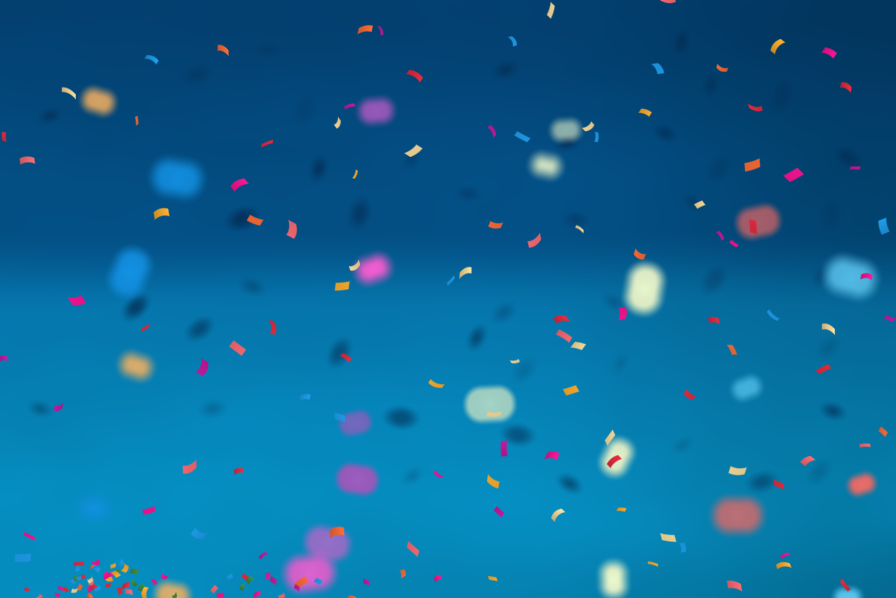
Write a Shadertoy shader that draws this background.

```glsl
const vec3 PAPER[8] = vec3[8](
    vec3(.97, .86, .60), vec3(.98, .08, .58), vec3(.98, .42, .22), vec3(.90, .17, .25),
    vec3(.12, .62, .93), vec3(.98, .68, .18), vec3(.98, .42, .45), vec3(.78, .10, .62));
const vec3 GLOW[8] = vec3[8](
    vec3(.88, .93, .77), vec3(.95, .35, .80), vec3(.07, .55, .86), vec3(.93, .40, .38),
    vec3(.88, .92, .76), vec3(.62, .34, .72), vec3(.96, .68, .36), vec3(.35, .76, .92));

vec4 hash4(float n) {
    return fract(sin(n * vec4(12.99, 78.23, 39.35, 93.97) + 1.7) * 43758.55);
}

vec2 gradientAt(vec2 cell) {
    float a = 6.2832 * hash4(dot(cell, vec2(1.37, 7.91))).x;
    return vec2(cos(a), sin(a));
}

float gradientNoise(vec2 p) {
    vec2 i = floor(p), f = p - i, u = f * f * f * (f * (f * 6. - 15.) + 10.);
    vec2 e = vec2(0, 1);
    return mix(mix(dot(gradientAt(i), f), dot(gradientAt(i + e.yx), f - e.yx), u.x),
               mix(dot(gradientAt(i + e.xy), f - e.xy), dot(gradientAt(i + 1.), f - 1.), u.x), u.y);
}

vec2 rotate(vec2 p, float a) {
    float c = cos(a), s = sin(a);
    return vec2(c * p.x + s * p.y, c * p.y - s * p.x);
}

float roundBox(vec2 p, vec2 halfSize, float r) {
    vec2 d = abs(p) - halfSize + r;
    return length(max(d, 0.)) + min(max(d.x, d.y), 0.) - r;
}

float coverage(float d, float blur) {
    return 1. - smoothstep(-blur, blur, d);
}

// Evenly spread positions in the unit square
vec2 scatter(float i, vec2 jitter) {
    return fract(i * vec2(.7549, .5698) + .12 * jitter);
}

vec3 wall(vec2 p) {
    float mottle = gradientNoise(p * vec2(2., 5.)) + .4 * gradientNoise(p * vec2(9., 14.));
    vec3 upper = mix(vec3(.01, .31, .52), vec3(.01, .25, .44), smoothstep(.65, 1., p.y));
    upper *= 1. - .16 * smoothstep(.9, 1.5, p.x);
    vec3 lower = mix(vec3(.02, .55, .75), vec3(.02, .45, .66), smoothstep(.15, .56, p.y));
    lower *= 1. - .12 * smoothstep(.8, 1.5, p.x) - .08 * smoothstep(.15, 0., p.y) * p.x;
    vec3 col = mix(lower, upper, smoothstep(.48, .62, p.y + .02 * mottle));
    return col * (1. + .05 * mottle);
}

// A small curled paper quad, lit across its bend
void paper(inout vec3 col, vec2 q, vec2 halfSize, vec4 h, vec3 tint, float pixel) {
    float angle = (h.x - .5) * 1.5 + 1.5 * step(.76, h.y);
    q = rotate(q, angle);
    q.x += (h.z - .5) * q.y;
    q.y += (h.w - .5) * .7 * q.x * q.x / halfSize.x;
    float light = .92 + .2 * (h.w - .3) * q.x / halfSize.x;
    col = mix(col, tint * light, coverage(roundBox(q, halfSize, .001), max(pixel, .0011)));
}

void mainImage(out vec4 fragColor, in vec2 fragCoord) {
    float pixel = 1. / iResolution.y, aspect = iResolution.x * pixel;
    vec2 p = fragCoord * pixel;
    vec3 col = wall(p);

    // Shadows on the wall
    for (int i = 0; i < 42; i++) {
        vec4 h = hash4(float(i) + 11.);
        vec2 c = scatter(float(i) + 3., h.xy);
        c = vec2(aspect * pow(c.x, .7), mix(.17, .93, c.y));
        vec2 q = rotate(p - c, (h.z - .3) * 2.);
        float d = length(q / vec2(1.3, .85)) - mix(.008, .017, h.w);
        col = mix(col, vec3(.01, .15, .30), mix(.15, .7, h.x * h.x) * coverage(d, .012));
    }

    // Out-of-focus pieces
    for (int i = 0; i < 24; i++) {
        vec4 h = hash4(float(i) + 83.);
        vec2 c = scatter(float(i) + 6., h.zw);
        c = vec2(aspect * c.x, .95 * pow(c.y, 1.25));
        vec2 size = vec2(.033, .023) * mix(.65, 1.25, h.x);
        vec2 q = rotate(p - c, (h.y - .5) * .7 + 1.4 * step(.83, h.z));
        float a = coverage(roundBox(q, size, size.y * .95), mix(.007, .016, h.w));
        vec3 tint = GLOW[i % 8] * (1. + .1 * coverage(length(q), .03));
        col = mix(col, tint, a * mix(.5, 1., sqrt(h.z)));
    }

    // Sharp falling pieces
    for (int i = 0; i < 108; i++) {
        vec4 h = hash4(float(i) + 207.);
        vec2 c = scatter(float(i), h.xy);
        c = vec2(aspect * pow(c.x, .75), c.y);
        vec2 size = vec2(.0125, .0075) * mix(.55, 1.08, h.z) * vec2(1., mix(.4, 1., h.w));
        paper(col, p - c, size, hash4(float(i) + 431.), PAPER[int(8. * h.y)], pixel);
    }

    // Fallen pieces heaped along the floor
    for (int i = 0; i < 56; i++) {
        vec4 h = hash4(float(i) + 619.);
        float heap = i < 26 ? .17 : .38;
        float spread = i < 26 ? .09 : .45;
        vec2 c = vec2(heap + spread * (h.x + h.y - 1.), .065 * h.z * (i < 26 ? 1. : .7));
        vec3 tint = i % 7 == 0 ? vec3(.25, .55, .25) : PAPER[int(8. * h.w)];
        paper(col, p - c, vec2(.0058, .0038) * mix(.7, 1.1, h.y), hash4(float(i) + 757.), tint, pixel);
    }

    fragColor = vec4(col, 1.);
}
```
